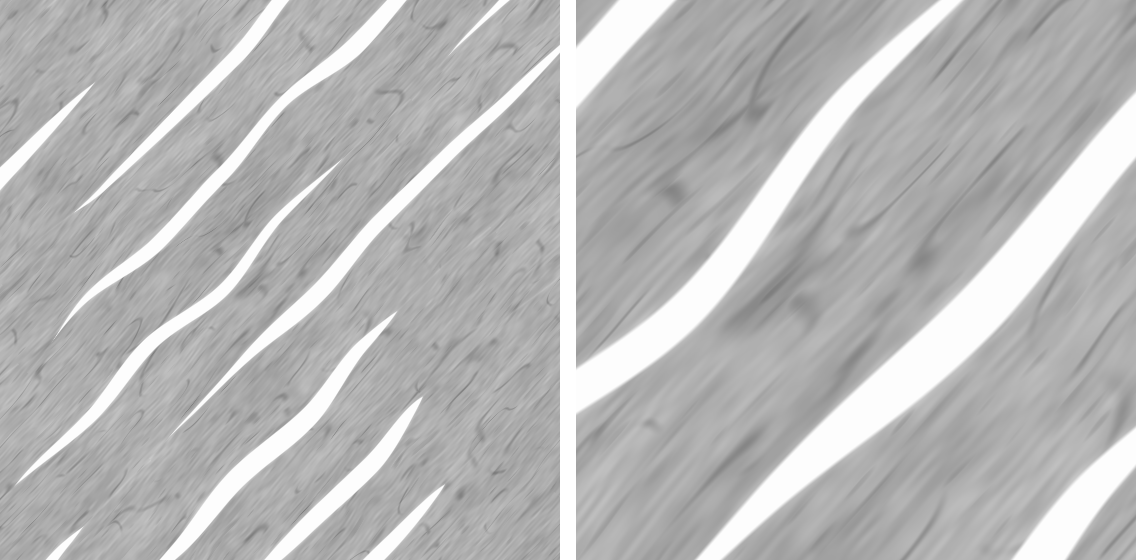
Left: the whole. Right: its middle third, enlarged.
A Shadertoy shader for this texture:

```glsl
float hash(vec2 p) {
    return fract(sin(dot(p, vec2(127.1, 311.7))) * 43758.5453);
}

float noise(vec2 p) {
    vec2 i = floor(p), f = fract(p);
    f = f * f * (3.0 - 2.0 * f);
    return mix(mix(hash(i), hash(i + vec2(1, 0)), f.x),
               mix(hash(i + vec2(0, 1)), hash(i + vec2(1, 1)), f.x), f.y);
}

// Thin broken lines along the mid level of a stretched noise field
float cracks(vec2 p, vec2 scale) {
    float line = 1.0 - smoothstep(0.0, 0.055, abs(noise(p * scale) - 0.5));
    return line * smoothstep(0.5, 0.8, noise(p * scale * vec2(2.3, 1.6) + 37.0));
}

// Grey fibrous ground; p.x runs along the grain
float fibreGround(vec2 p) {
    p.y += 0.022 * noise(p * vec2(5.0, 6.0)) + 0.006 * noise(p * vec2(17.0, 15.0));
    p.y -= 0.06 * p.x;
    float tone = 0.68;
    tone += 0.075 * (noise(p * vec2(38.0, 300.0)) - 0.5);
    tone += 0.045 * (noise(p * vec2(60.0, 190.0) + 11.0) - 0.5);
    tone += 0.07 * (noise(p * vec2(9.0, 48.0) + 23.0) - 0.5);
    tone += 0.04 * (noise(p * vec2(4.0, 11.0) + 51.0) - 0.5);
    float flecks = smoothstep(0.78, 0.98, noise(p * vec2(24.0, 210.0) + 71.0));
    float lines = max(cracks(p, vec2(6.0, 30.0)), cracks(p + 5.3, vec2(11.0, 44.0)));
    return tone - 0.06 * flecks - 0.11 * lines;
}

// Signed distance to long tapered slits, one row of them per lane
float slits(vec2 p) {
    float spacing = 0.138, period = 1.15;
    float lane = floor(p.y / spacing);
    float across = p.y - (lane + 0.5) * spacing;
    float along = p.x + period * hash(vec2(lane, 3.0));
    vec2 id = vec2(lane, floor(along / period));
    along -= (id.y + 0.5) * period;

    float halfLength = mix(0.17, 0.54, hash(id + 17.0));
    float t = along / halfLength;
    float seed = 40.0 * hash(id + 29.0);
    across += 0.024 * (hash(id + 41.0) - 0.5);
    across += 0.026 * (noise(vec2(p.x * 6.0 + seed, lane)) - 0.5);

    // Blunter at the upper end, swelling and thinning along the way
    float taper = pow(max(1.0 - t * t, 0.0), 0.65) * (1.0 + 0.22 * t);
    float swell = mix(0.010, 0.022, noise(vec2(p.x * 5.0 + seed, lane + 60.0)));
    return abs(across) - taper * swell + 0.0015;
}

void mainImage(out vec4 fragColor, in vec2 fragCoord) {
    vec2 uv = fragCoord / iResolution.y;
    vec2 grain = vec2(uv.x + uv.y, uv.y - uv.x) * 0.7071;

    vec3 color = vec3(fibreGround(grain));
    float slit = slits(grain);

    // Faint glow around each slit, then its white opening
    color += 0.05 * (1.0 - smoothstep(0.0, 0.005, slit));
    float edge = max(0.0014, 0.7 / iResolution.y);
    color = mix(color, vec3(0.992), 1.0 - smoothstep(-edge, edge, slit));
    fragColor = vec4(color, 1.0);
}
```
